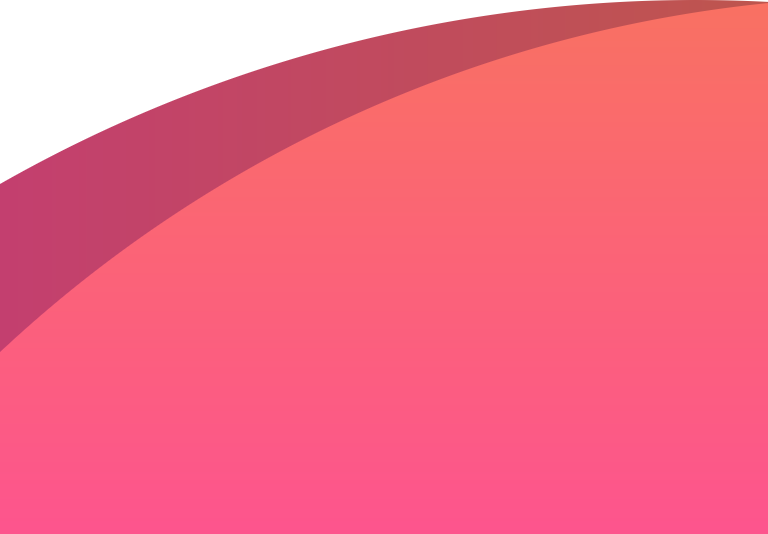
Give the GLSL for this background, as a Shadertoy shader.

```glsl
// Two overlapping discs with warm pink gradients rising over a white backdrop.

// Antialiased coverage of a disc, one pixel wide at the rim
float discCoverage(vec2 p, vec2 center, float radius) {
    float dist = length(p - center) - radius;
    return clamp(0.5 - dist * iResolution.y, 0.0, 1.0);
}

void mainImage(out vec4 fragColor, in vec2 fragCoord) {
    vec2 uv = fragCoord / iResolution.xy;
    vec2 p = fragCoord / iResolution.y;

    // Backdrop
    vec3 color = vec3(1.0);

    // Rear disc: plum to brick, left to right
    vec3 rearColor = mix(vec3(0.765, 0.247, 0.435), vec3(0.745, 0.335, 0.305), uv.x);
    color = mix(color, rearColor, discCoverage(p, vec2(1.3015, -1.6303), 2.6303));

    // Front disc: pink to coral, bottom to top
    vec3 frontColor = mix(vec3(0.992, 0.332, 0.555), vec3(0.976, 0.443, 0.385), uv.y);
    color = mix(color, frontColor, discCoverage(p, vec2(1.6854, -1.4588), 2.4655));

    fragColor = vec4(color, 1.0);
}
```
